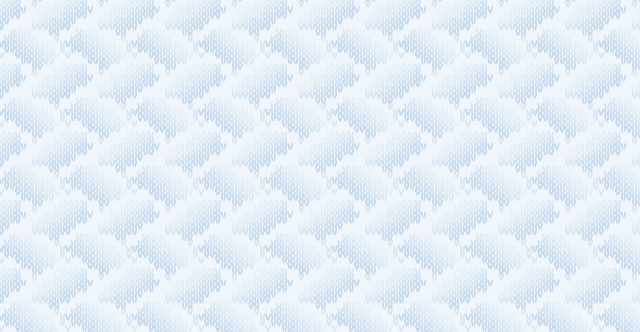
Reproduce this pattern procedurally as a WebGL 2 fragment shader.

```glsl
#version 300 es
precision highp float;
// Pale blue knitted herringbone: slanted blocks interlock in a basket weave.
// Each V stitch takes one tone, sampled at its centre from a block gradient,
// and its two strands are drawn as slanted leaf shapes.

uniform vec2 u_resolution;
out vec4 fragColor;

const vec2 REPEATS = vec2(9.6, 9.37);   // repeats per canvas width, on each axis
const vec2 PHASE = vec2(0.31, 0.56);
const float STITCHES = 12.0;            // stitches per repeat, both ways
const float ARM_RISE = 1.7;             // slope of the V arms
const float BLOCK_LENGTH = 1.5;         // block length over block width
const float BORDER = 0.13;              // pale margin inside each block

const vec3 GAP = vec3(0.945, 0.965, 0.982);
const vec3 PALE = vec3(0.940, 0.962, 0.985);
const vec3 LIGHT = vec3(0.905, 0.940, 0.965);
const vec3 DEEP = vec3(0.775, 0.850, 0.930);
const vec3 ACCENT = vec3(0.835, 0.885, 0.945);

float hash(vec2 p) {
  return fract(sin(dot(p, vec2(127.1, 311.7))) * 43758.5453);
}

// Position in a herringbone block: x runs along its length, y from top 0 to bottom 1
vec2 blockCoords(vec2 p) {
  float y = fract(p.y);
  for (int band = 0; band < 2; band++) {
    float rise = BLOCK_LENGTH * (y - float(band));
    vec2 d = vec2(p.x + rise, p.x - rise);
    float up = d.x - floor(d.y);
    float down = d.y - floor(d.x) - 1.0;
    if (up >= 0.0 && up < BLOCK_LENGTH) return vec2(up, fract(d.y));
    if (down >= 0.0 && down < BLOCK_LENGTH) return vec2(down, 1.0 - fract(d.x));
  }
  return vec2(0.0);
}

// Tone of one whole stitch
vec3 stitchColor(vec2 id) {
  vec2 b = blockCoords((id + vec2(0.5, 0.9)) / STITCHES);
  float noise = hash(mod(id, STITCHES));
  float endInset = min(b.x, BLOCK_LENGTH - b.x);
  float inset = min(endInset, min(b.y, 1.0 - b.y));
  if (inset < BORDER) {
    // A few blue stitches stray into the margins near the block ends
    float nearEnd = step(endInset, 0.25);
    return mix(PALE, ACCENT, nearEnd * step(0.65, noise) * 0.8);
  }
  float shade = smoothstep(BORDER, 1.0 - BORDER, b.y + (noise - 0.5) * 0.12);
  return mix(LIGHT, DEEP, shade);
}

// Coverage of a pointed leaf strand centred in half a stitch
float strand(vec2 q, float blur) {
  float halfWidth = 0.25 * pow(max(0.0, 1.0 - 4.0 * q.y * q.y), 0.6);
  return 1.0 - smoothstep(-blur, blur, abs(q.x) - halfWidth);
}

void main() {
  vec2 p = gl_FragCoord.xy / u_resolution.x * REPEATS - PHASE;
  vec2 q = p * STITCHES;
  float pixel = STITCHES * REPEATS.x / u_resolution.x;

  // Shear each half column so that its strands form a V
  float side = abs(fract(q.x) - 0.5);
  float y = q.y - side * ARM_RISE;
  vec2 id = floor(vec2(q.x, y));
  float cover = strand(vec2(side - 0.25, fract(y) - 0.5), 0.6 * pixel);

  fragColor = vec4(mix(GAP, stitchColor(id), cover), 1.0);
}
```
